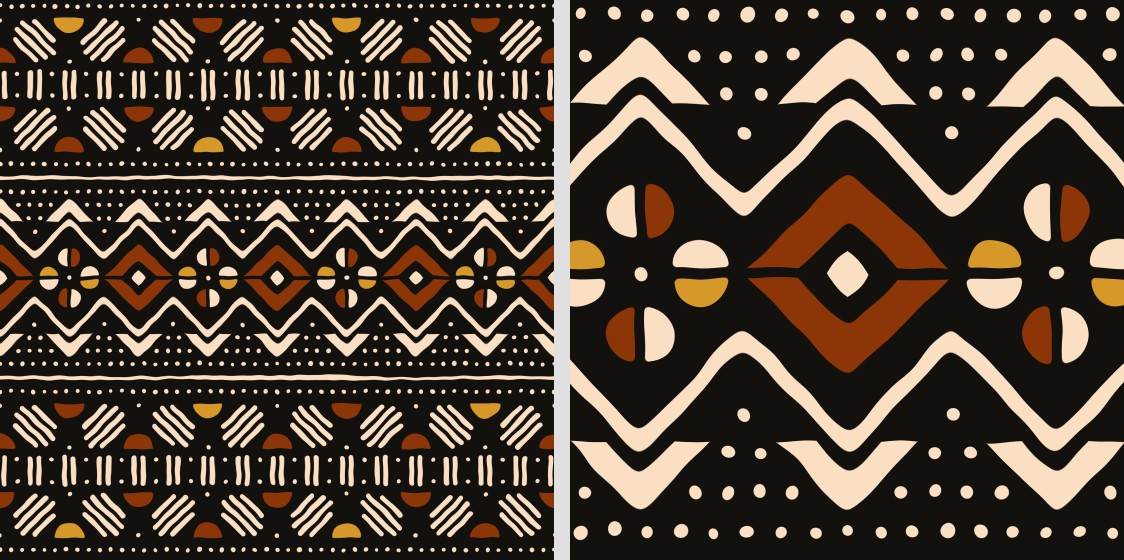
Left: the whole. Right: its middle third, enlarged.
Give the GLSL for this pattern, as a WebGL 2 fragment shader.

```glsl
#version 300 es
precision highp float;

#define HEIGHT 768.0      // design units over the canvas height
#define PITCH 190.2       // width of one flower and diamond repeat
#define CENTER 387.0      // height of the middle band axis
#define BAND 264.5        // offset of the outer band axes
#define DOT_STEP 15.2
#define DOT_R 2.9
#define STROKE_R 3.4
#define WOBBLE 2.2        // hand drawn unevenness

uniform vec2 u_resolution;
out vec4 fragColor;

const vec3 INK = vec3(0.07, 0.065, 0.05);
const vec3 CREAM = vec3(0.985, 0.875, 0.765);
const vec3 RUST = vec3(0.55, 0.21, 0.03);
const vec3 OCHRE = vec3(0.84, 0.60, 0.16);
const float HALF = PITCH * 0.5;

float hash(vec2 p) {
  p = fract(p * vec2(0.1031, 0.1173));
  p += dot(p, p.yx + 33.33);
  return fract((p.x + p.y) * p.x * 43.7);
}

vec2 gradient(vec2 cell) {
  float angle = 6.2832 * hash(cell + 71.0);
  return vec2(cos(angle), sin(angle));
}

float noise(vec2 p) {
  vec2 i = floor(p), f = p - i, u = f * f * f * (f * (f * 6.0 - 15.0) + 10.0);
  vec2 e = vec2(0.0, 1.0);
  float low = mix(dot(gradient(i), f), dot(gradient(i + e.yx), f - e.yx), u.x);
  float high = mix(dot(gradient(i + e), f - e), dot(gradient(i + 1.0), f - 1.0), u.x);
  return mix(low, high, u.y);
}

void paint(inout vec3 col, float d, vec3 tint) {
  float aa = 0.7 * HEIGHT / u_resolution.y;
  col = mix(col, tint, 1.0 - smoothstep(-aa, aa, d));
}

// Signed offset to the nearest multiple of step
float near(float x, float stepSize) { return x - stepSize * floor(x / stepSize + 0.5); }

float capsule(vec2 q, float halfLen, float r) {
  return length(vec2(q.x, max(abs(q.y) - halfLen, 0.0))) - r;
}

// Half disc bulging towards +y, with softened corners
float halfDisc(vec2 q, float r) {
  float a = length(q) - r, b = -q.y, h = max(2.5 - abs(a - b), 0.0);
  return max(a, b) + h * h * 0.1;
}

float dotRow(vec2 q, float row) {
  float id = floor(q.x / DOT_STEP + 0.5);
  float jitter = hash(vec2(id, row));
  return length(vec2(near(q.x, DOT_STEP), q.y + jitter - 0.5)) - DOT_R * (0.85 + 0.3 * jitter);
}

// Bars between two rows of slanted strokes and half discs
void outerBand(inout vec3 col, vec2 p, float flip) {
  float y = abs(p.y), side = step(p.y, 0.0);
  float a = abs(near(p.x, PITCH)), b = near(p.x - HALF, PITCH);
  float d = dotRow(vec2(p.x, y - 108.5), side + 2.0 * flip);

  // Paired bars with dots between the pairs
  float bar = near(p.x, HALF * 0.5);
  float barId = floor(p.x / HALF * 2.0 + 0.5) * 2.0 + step(0.0, bar);
  float tall = 16.0 + 2.5 * hash(vec2(barId, flip + 9.0));
  d = min(d, capsule(vec2(abs(bar) - 6.0, p.y), tall, STROKE_R));
  d = min(d, length(vec2(near(p.x - HALF * 0.25, HALF * 0.5), y - 15.0)) - DOT_R);

  // Four slanted strokes per cell, the outer two shorter
  vec2 r = vec2(a - HALF * 0.5, y - 61.0);
  vec2 s = vec2(r.x + r.y, r.x - r.y) * 0.7071;
  float cell = floor(p.x / HALF) + 40.0 * side + 80.0 * flip;
  for (int i = 0; i < 4; i++) {
    float k = float(i) - 1.5;
    float vary = hash(vec2(cell, float(i) + 3.0)) - 0.5;
    float len = (abs(k) > 1.0 ? 19.0 : 29.0) + 4.0 * vary;
    d = min(d, capsule(s - vec2(12.0 * k, 2.0 * vary), len, STROKE_R));
  }
  d = min(d, min(length(vec2(b, y - 32.0)), length(vec2(a, y - 89.0))) - DOT_R);
  paint(col, d, CREAM);

  float parity = mod(floor(p.x / PITCH) + side + flip, 2.0);
  paint(col, halfDisc(vec2(a, y - 30.0), 20.5), RUST);
  paint(col, halfDisc(vec2(b, 92.0 - y), 20.5), parity < 0.5 ? OCHRE : RUST);
}

// Chevrons, zigzags, dot triangles, diamonds and flowers
void middleBand(inout vec3 col, vec2 p) {
  float y = abs(p.y), x = near(p.x, HALF), a = sqrt(x * x + 12.0) - 1.5;
  float slope = y + 1.08 * a;
  float d = max(max(slope - 110.0, 92.0 - slope) * 0.68, 77.0 - y);
  float zigzag = 53.5 + 22.5 * asin(0.97 * cos(6.2832 * p.x / HALF)) / 1.325;
  d = min(d, abs(y - zigzag) * 0.72 - 3.6);
  d = min(d, dotRow(vec2(p.x, y - 118.0), 7.0 + step(p.y, 0.0)));

  float gap = near(p.x - HALF * 0.5, HALF);
  for (int i = 0; i < 3; i++) {
    float reach = 0.5 * float((4 >> i) - 1), odd = fract(reach);
    float slot = clamp(floor(gap / DOT_STEP - odd + 0.5) + odd, -reach, reach);
    d = min(d, length(vec2(gap - slot * DOT_STEP, y - 100.0 + 18.0 * float(i))) - DOT_R);
  }
  paint(col, d, CREAM);

  // Split diamond with a rounded core
  float m = near(p.x, PITCH), ring = sqrt(m * m + 9.0) + y;
  paint(col, max(max(ring - 48.5, 26.0 - ring) * 0.7071, 2.5 - y), RUST);
  paint(col, (abs(m) + y - 11.0) * 0.5 + length(vec2(m, y)) * 0.35 - 3.2, CREAM);

  // Four petals, each split along its radius into two half discs
  vec2 f = vec2(near(p.x - HALF, PITCH), p.y);
  bool upright = abs(f.y) > abs(f.x);
  vec2 q = upright ? f * sign(f.y) : vec2(-f.y, f.x) * sign(f.x);
  vec3 accent = upright ? RUST : OCHRE;
  paint(col, halfDisc(vec2(q.y - 28.0, abs(q.x) - 2.5), 12.8), q.x > 0.0 ? accent : CREAM);
  paint(col, length(f) - DOT_R, CREAM);
}

void main() {
  vec2 p = gl_FragCoord.xy * HEIGHT / u_resolution.y;
  p += WOBBLE * vec2(noise(p / 21.0), noise(p / 21.0 + 57.3));
  p.y -= CENTER;
  vec3 col = INK;
  if (abs(p.y) < 132.0) middleBand(col, p);
  else outerBand(col, vec2(p.x, p.y - BAND * sign(p.y)), step(p.y, 0.0));

  // Uneven rules between the bands
  float thick = 2.6 + 1.6 * noise(vec2(p.x / 70.0, sign(p.y) * 5.0 + 8.4));
  float sway = 2.0 * noise(vec2(p.x / 160.0, sign(p.y) * 3.0 + 20.3));
  paint(col, abs(abs(p.y) - 137.0 + sway) - thick, CREAM);
  fragColor = vec4(col, 1.0);
}
```
